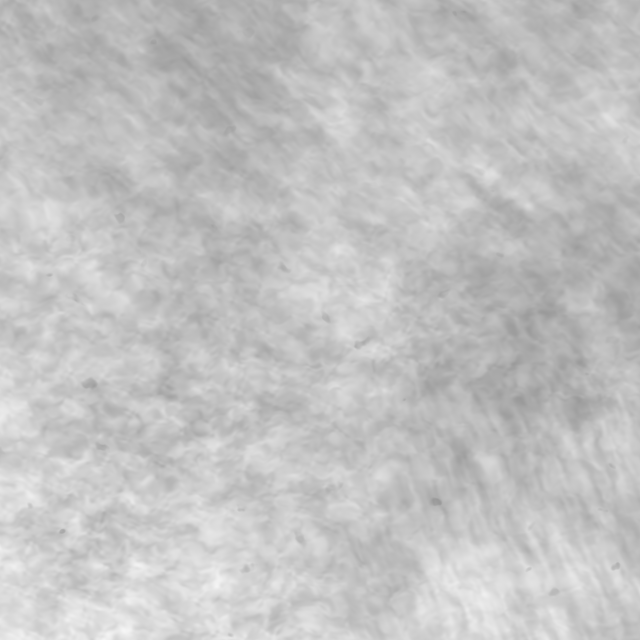
Reproduce this texture procedurally as a Shadertoy shader.

```glsl
// Pale weathered stone: a broad uneven grey tone under cloudy mottling,
// slanted brush-like streaks, crisp crumbly grain and a few ragged dark pits.
// Built from warped value noise, stretched noise and a jittered cell grid.

#define MEAN_GREY 0.778
#define CLOUD_SCALE 4.5
#define CLOUD_DEPTH 0.22
#define STREAK_SCALE 24.0
#define STREAK_DEPTH 0.24
#define GRAIN_SCALE 31.0
#define GRAIN_DEPTH 0.25
#define PIT_CELLS 18.0
#define PIT_SHARE 0.16
#define PIT_DEPTH 0.13

float hash(vec2 p) {
    return fract(sin(dot(p, vec2(127.1, 311.7))) * 43758.5453);
}

float noise(vec2 p) {
    vec2 cell = floor(p), f = fract(p);
    f = f * f * (3.0 - 2.0 * f);
    float low = mix(hash(cell), hash(cell + vec2(1, 0)), f.x);
    float high = mix(hash(cell + vec2(0, 1)), hash(cell + vec2(1, 1)), f.x);
    return mix(low, high, f.y);
}

// Layered noise centred on zero; gain sets the share of fine layers
float fbm(vec2 p, int octaves, float gain) {
    float sum = 0.0, weight = 1.0, total = 0.0;
    for (int i = 0; i < octaves; i++) {
        sum += weight * (noise(p) - 0.5);
        total += weight;
        weight *= gain;
        p = mat2(0.8, 0.6, -0.6, 0.8) * p * 2.03 + 17.3;
    }
    return sum / total;
}

vec2 rotate(vec2 p, float angle) {
    float c = cos(angle), s = sin(angle);
    return vec2(c * p.x + s * p.y, c * p.y - s * p.x);
}

float blob(vec2 p, vec2 centre, float radius) {
    vec2 d = (p - centre) / radius;
    return exp(-dot(d, d));
}

// Noise drawn out along a direction, in three sizes
float streaks(vec2 p, float angle) {
    vec2 q = rotate(p, angle) * STREAK_SCALE * vec2(0.45, 1.3);
    float sum = 0.40 * noise(q) + 0.34 * noise(q * 2.1 + 9.0);
    return sum + 0.26 * noise(q * 4.3 + 3.0) - 0.5;
}

// Light lower left, dull upper left and right, with a few pale patches
float broadTone(vec2 p) {
    float tone = dot(p - 0.5, vec2(-0.07, -0.09));
    tone += 0.05 * blob(p, vec2(0.60, 0.87), 0.13);
    tone += 0.05 * blob(p, vec2(0.77, 0.04), 0.12);
    tone += 0.02 * blob(p, vec2(0.48, 0.52), 0.15);
    tone -= 0.035 * blob(p, vec2(0.20, 0.92), 0.24);
    tone -= 0.035 * blob(p, vec2(0.82, 0.48), 0.20);
    return tone;
}

// Tiny broken specks, one per chosen cell
float pits(vec2 p) {
    vec2 q = p * PIT_CELLS, home = floor(q);
    float ragged = 2.0 * fbm(p * 80.0, 2, 0.8);
    float cover = 0.0;
    for (int y = -1; y <= 1; y++)
    for (int x = -1; x <= 1; x++) {
        vec2 cell = home + vec2(x, y);
        float chosen = step(hash(cell + 3.7), PIT_SHARE);
        vec2 centre = cell + vec2(hash(cell + 11.3), hash(cell + 23.9));
        float radius = mix(0.07, 0.19, hash(cell + 31.1));
        vec2 d = rotate(q - centre, 1.8 * hash(cell + 41.7) - 0.9);
        float dist = length(d * vec2(0.8, 1.3)) / radius + ragged;
        float strength = mix(0.3, 1.0, hash(cell + 53.3));
        cover = max(cover, chosen * strength * (1.0 - smoothstep(0.2, 1.2, dist)));
    }
    return cover;
}

void mainImage(out vec4 fragColor, in vec2 fragCoord) {
    vec2 p = fragCoord / iResolution.y;

    // Bend the coordinates so clouds and grain get torn outlines
    vec2 warp = vec2(fbm(p * 7.0 + 5.2, 4, 0.6), fbm(p * 7.0 + 31.8, 4, 0.6));
    vec2 tear = vec2(fbm(p * 45.0 + 8.1, 2, 0.7), fbm(p * 45.0 + 61.4, 2, 0.7));
    vec2 bent = p + 0.10 * warp + 0.025 * tear;
    float grey = MEAN_GREY + broadTone(bent);
    grey += CLOUD_DEPTH * fbm(bent * CLOUD_SCALE + 2.4, 5, 0.6);

    // Slanted streaks above, steeper strands at the lower right
    vec2 combed = p + 0.03 * warp + 0.006 * tear;
    float upper = smoothstep(0.5, 0.85, p.y + 0.25 * p.x);
    float corner = smoothstep(0.45, 0.75, p.x) * (1.0 - smoothstep(0.25, 0.5, p.y));
    grey += STREAK_DEPTH * 0.75 * upper * streaks(combed, -0.72);
    grey += STREAK_DEPTH * corner * streaks(combed + 4.0, -1.2);

    // Crumbly grain, softer where streaks take over
    vec2 grainPoint = (p + 0.04 * warp + 0.01 * tear) * vec2(0.85, 1.15);
    float grain = fbm(grainPoint * GRAIN_SCALE + 7.0, 3, 0.85);
    float patchy = mix(0.75, 1.25, noise(p * 6.0 + 14.0));
    grey += GRAIN_DEPTH * patchy * (1.0 - 0.45 * max(upper, corner)) * grain;

    grey -= PIT_DEPTH * mix(1.0, 0.35, upper) * pits(p);
    fragColor = vec4(vec3(clamp(grey, 0.0, 1.0)), 1.0);
}
```
